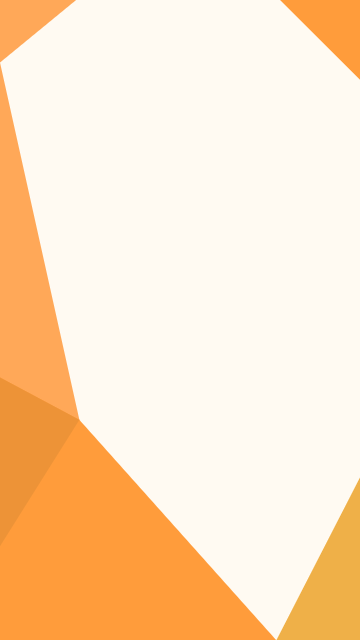
Write a Shadertoy shader that draws this background.

```glsl
const vec3 CREAM  = vec3(1.0, 0.98, 0.95);
const vec3 ORANGE = vec3(1.0, 0.612, 0.231);
const vec3 PEACH  = vec3(1.0, 0.659, 0.345);
const vec3 AMBER  = vec3(0.929, 0.576, 0.216);
const vec3 GOLD   = vec3(0.937, 0.69, 0.282);

// Smooth coverage of the half-plane to the left of the line from a to b
float leftOf(vec2 uv, vec2 a, vec2 b, vec2 canvas) {
    vec2 along = normalize((b - a) * canvas);
    vec2 offset = (uv - a) * canvas;
    float dist = along.x * offset.y - along.y * offset.x;
    return clamp(dist + 0.5, 0.0, 1.0);
}

void mainImage(out vec4 fragColor, in vec2 fragCoord) {
    vec2 canvas = iResolution.xy;
    vec2 uv = fragCoord / canvas;

    // Shared vertices of the facets
    vec2 shoulder = vec2(0.0, 0.9023);
    vec2 joint    = vec2(0.2205, 0.344);
    vec2 shelf    = vec2(0.0, 0.4102);
    vec2 fold     = vec2(0.0, 0.1465);
    vec2 foot     = vec2(0.767, 0.0);

    // Upper corners
    vec3 color = CREAM;
    color = mix(color, PEACH, leftOf(uv, shoulder, vec2(0.2115, 1.0), canvas));
    color = mix(color, ORANGE, leftOf(uv, vec2(0.778, 1.0), vec2(1.0, 0.8755), canvas));

    // Left facet, overlapped below by the lower ones
    color = mix(color, PEACH, leftOf(uv, joint, shoulder, canvas));

    // Lower left facets
    float belowShelf = leftOf(uv, joint, shelf, canvas);
    float belowSlope = leftOf(uv, foot, joint, canvas);
    float aboveFold  = leftOf(uv, fold, joint, canvas);
    color = mix(color, ORANGE, min(belowShelf, belowSlope));
    color = mix(color, AMBER, min(belowShelf, aboveFold));

    // Lower right corner
    color = mix(color, GOLD, leftOf(uv, vec2(1.0, 0.254), vec2(0.768, 0.0), canvas));

    fragColor = vec4(color, 1.0);
}
```
